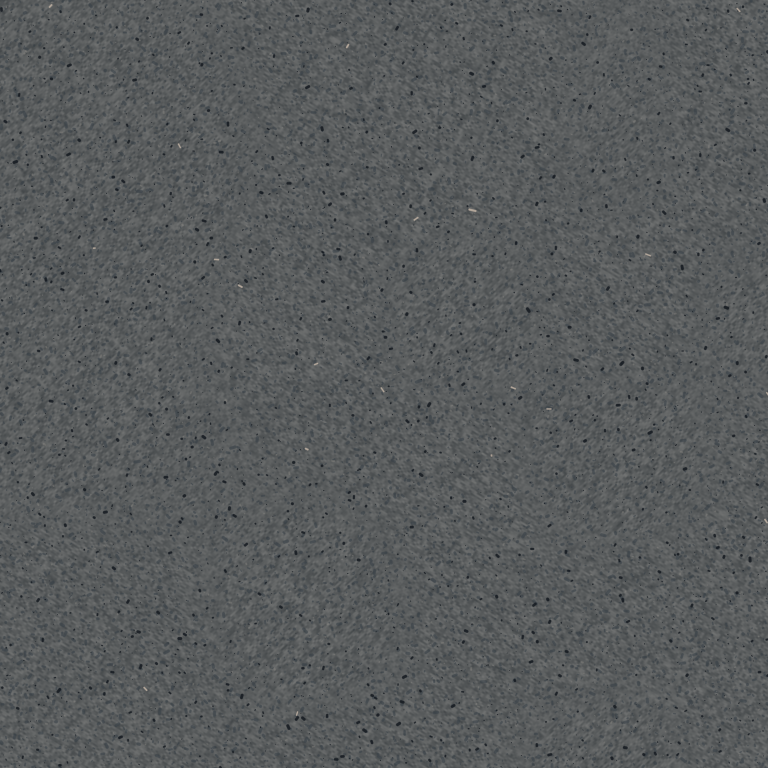
Reproduce this texture procedurally as a three.js fragment shader.

```glsl
// Dark grey fine-grained stone: short streaky value noise in two blended
// directions forms the grain; jittered grids of small capsules add soft blue
// flakes, tiny black pits, faint pale flecks and a few cream slivers.

varying vec2 vUv;

// Colours
const vec3 STONE  = vec3(0.355, 0.366, 0.369);
const vec3 TINT   = vec3(1.06, 1.00, 0.94);   // shadows cool, lights warm
const vec3 FLAKE  = vec3(0.205, 0.240, 0.270);
const vec3 PIT    = vec3(0.075, 0.095, 0.120);
const vec3 FLECK  = vec3(0.540, 0.530, 0.510);
const vec3 SLIVER = vec3(0.740, 0.685, 0.630);

// Grain
const float CONTRAST = 0.185;
const vec2  FINE     = vec2(270.0, 400.0);    // cells along and across a streak
const vec2  MEDIUM   = vec2(125.0, 195.0);
const float MOTTLE   = 40.0;
const float DRIFT    = 5.0;                   // scale of the change of direction
const float RISING   = 0.75;                  // streak angles in radians
const float FALLING  = -0.55;

// Scattered marks: cells across the canvas, and share of cells filled
const float EDGE = 0.0010;
const float FLAKE_CELLS  = 130.0;
const float FLAKE_SHARE  = 0.50;
const float PIT_CELLS    = 85.0;
const float PIT_SHARE    = 0.42;
const float FLECK_CELLS  = 60.0;
const float FLECK_SHARE  = 0.25;
const float SLIVER_CELLS = 7.0;
const float SLIVER_SHARE = 0.45;

vec3 hash3(vec2 p) {
  vec3 q = fract(p.xyx * vec3(0.1031, 0.1030, 0.0973));
  q += dot(q, q.yxz + 33.33);
  return fract((q.xxy + q.yzz) * q.zyx);
}

float valueNoise(vec2 p) {
  vec2 i = floor(p);
  vec2 f = fract(p);
  f = f * f * (3.0 - 2.0 * f);
  float low  = mix(hash3(i).x, hash3(i + vec2(1.0, 0.0)).x, f.x);
  float high = mix(hash3(i + vec2(0.0, 1.0)).x, hash3(i + vec2(1.0)).x, f.x);
  return mix(low, high, f.y);
}

vec2 rotate(vec2 p, float angle) {
  float c = cos(angle);
  float s = sin(angle);
  return vec2(c * p.x + s * p.y, c * p.y - s * p.x);
}

// Two octaves of noise drawn out along one direction
float streaks(vec2 uv, float angle) {
  vec2 p = rotate(uv, angle);
  return 0.68 * valueNoise(p * FINE + 17.0) + 0.32 * valueNoise(p * MEDIUM + 53.0);
}

// Coverage of randomly turned capsules, one at most per grid cell.
// radius: smallest and largest; stretch: longest half length per radius;
// rarity: a higher power makes large marks rarer.
float scatter(vec2 uv, float cells, float share, vec2 radius,
              float stretch, float rarity, float seed) {
  vec2 home = floor(uv * cells);
  float cover = 0.0;
  for (int y = -1; y <= 1; y++) {
    for (int x = -1; x <= 1; x++) {
      vec2 cell = home + vec2(float(x), float(y));
      vec3 place = hash3(cell + seed);
      vec3 form = hash3(cell + seed + 211.0);
      float r = mix(radius.x, radius.y, pow(form.x, rarity));
      float halfLength = r * stretch * form.z;
      vec2 p = rotate(uv - (cell + place.xy) / cells, form.y * 3.1416);
      p.x -= clamp(p.x, -halfLength, halfLength);
      float mark = 1.0 - smoothstep(-EDGE, EDGE, length(p) - r);
      cover = max(cover, mark * step(place.z, share));
    }
  }
  return cover;
}

void main() {
  vec2 uv = vUv;

  // Grain whose direction drifts across the slab
  float turn = smoothstep(0.35, 0.65, valueNoise(uv * DRIFT + 7.0));
  float grain = mix(streaks(uv, RISING), streaks(uv, FALLING), turn);
  grain = 0.95 * grain + 0.05 * valueNoise(uv * MOTTLE + 91.0);
  vec3 color = STONE + (grain - 0.5) * CONTRAST * TINT;

  // Soft flakes and faint flecks
  float flakes = scatter(uv, FLAKE_CELLS, FLAKE_SHARE, vec2(0.0007, 0.0021), 1.4, 2.0, 19.0);
  color = mix(color, FLAKE, 0.55 * flakes);
  float flecks = scatter(uv, FLECK_CELLS, FLECK_SHARE, vec2(0.0005, 0.0013), 1.2, 3.0, 137.0);
  color = mix(color, FLECK, 0.45 * flecks);

  // Sharp pits and slivers
  float pits = scatter(uv, PIT_CELLS, PIT_SHARE, vec2(0.0003, 0.0020), 1.0, 3.5, 311.0);
  color = mix(color, PIT, 0.85 * pits);
  float slivers = scatter(uv, SLIVER_CELLS, SLIVER_SHARE, vec2(0.0009, 0.0015), 3.2, 1.5, 503.0);
  color = mix(color, SLIVER, 0.90 * slivers);

  gl_FragColor = vec4(color, 1.0);
}
```
